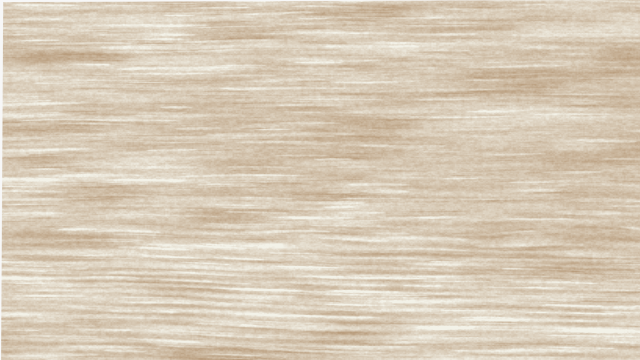
A WebGL 2 fragment shader for this texture:

```glsl
#version 300 es
precision highp float;
// Pale limed wood with horizontal grain: stretched noise gives the tonal bands,
// tapered strokes in jittered cells give the cream and brown fibres, and
// closer ribs fill the lower third. A thin white margin shows at left and top.
uniform vec2 u_resolution;
out vec4 fragColor;

float hash(vec2 p) {
  vec3 q = fract(p.xyx * vec3(0.1031, 0.1030, 0.0973));
  q += dot(q, q.yzx + 33.33);
  return fract((q.x + q.y) * q.z);
}

float noise(vec2 p) {
  vec2 i = floor(p), f = fract(p);
  f = f * f * (3.0 - 2.0 * f);
  float low = mix(hash(i), hash(i + vec2(1, 0)), f.x);
  float high = mix(hash(i + vec2(0, 1)), hash(i + vec2(1, 1)), f.x);
  return mix(low, high, f.y);
}

// Noise centred on zero, shifted to an independent region by its seed.
float grain(vec2 p, vec2 scale, float seed) {
  return noise(p * scale + seed * vec2(17.3, 41.7)) - 0.5;
}

// One tapered horizontal stroke per cell; only some of the cells are filled.
float strokes(vec2 p, float rows, float cellLength, float fill, float seed) {
  float row = floor(p.y * rows) + 50.0;
  float along = p.x / cellLength + 9.0 * hash(vec2(row, seed));
  vec2 id = vec2(floor(along) + 20.0 * seed, row);
  float halfLength = mix(0.15, 0.48, hash(id + 3.7));
  float centre = mix(0.3, 0.7, hash(id + 8.1));
  float taper = 1.0 - pow(abs(fract(along) - 0.5) / halfLength, 2.0);
  float halfWidth = mix(0.09, 0.2, hash(id + 5.3)) * sqrt(max(taper, 0.0));
  float soft = 0.06 + 0.5 * rows / u_resolution.y;
  float d = abs(fract(p.y * rows) - centre) - halfWidth;
  float visible = step(hash(id + 1.9), fill) * smoothstep(0.0, 0.4, taper);
  return visible * (1.0 - smoothstep(-soft, soft, d));
}

void main() {
  vec2 p = gl_FragCoord.xy / u_resolution.y;
  float lower = 1.0 - smoothstep(0.31, 0.39, p.y + 0.05 * grain(p, vec2(3, 9), 1.0));

  // Gentle bends of the grain, with a slope in the lower third.
  vec2 q = p;
  q.y += 0.022 * grain(p, vec2(1.4, 2.5), 2.0) + 0.005 * grain(p, vec2(6, 12), 3.0);
  q.y += 0.012 * p.x * lower;

  // Broad bands, medium streaks and fine fibres.
  float tone = 0.42;
  tone += 0.42 * grain(q, vec2(1.1, 9), 4.0);
  tone += 0.40 * grain(q, vec2(3.2, 24), 5.0);
  tone += 0.50 * grain(q, vec2(4.5, 62), 6.0);
  tone += 0.50 * grain(q, vec2(8, 125), 7.0);
  tone -= 0.45 * smoothstep(0.1, 0.4, grain(q, vec2(2.6, 16), 8.0));

  // Near-regular ribs of cream and brown.
  float phase = q.y * 40.0 + 1.6 * grain(q, vec2(1.2, 14), 9.0);
  float rib = sin(6.2832 * phase) * (0.6 + 0.8 * grain(q, vec2(2.5, 30), 10.0));
  tone += lower * (0.08 + 0.34 * rib);

  // Cream and brown strokes, calmer towards the upper right.
  float calm = smoothstep(0.9, 1.7, p.x) * smoothstep(0.45, 0.8, p.y);
  float cream = 0.0, brown = 0.0;
  for (int i = 0; i < 3; i++) {
    float k = float(i);
    cream = max(cream, strokes(q, 33.0 + 13.0 * k, 0.55 - 0.13 * k, 0.36, 2.0 + k));
    brown = max(brown, strokes(q, 51.0 + 17.0 * k, 0.42 - 0.10 * k, 0.30, 7.0 + k));
  }
  float wear = 0.75 + 0.7 * grain(q, vec2(14, 90), 11.0);
  tone += (0.62 * cream - 0.36 * brown) * wear * (1.0 - 0.45 * calm);

  // Fine tooth of the surface.
  tone += 0.34 * grain(p, vec2(85, 210), 12.0) + 0.26 * grain(p, vec2(230, 270), 13.0);

  tone = clamp(tone, -0.5, 1.25);
  vec3 color = mix(vec3(0.79, 0.71, 0.61), vec3(0.92, 0.90, 0.85), tone);

  // White margin, narrowing downwards and to the right.
  float px = 1.0 / u_resolution.y;
  float left = mix(0.003, 0.009, p.y) - p.x;
  float top = p.y - 1.0 + 0.006 * (1.0 - p.x * 0.6);
  float margin = smoothstep(-0.7 * px, 0.7 * px, max(left, top));
  fragColor = vec4(mix(color, vec3(0.97), margin), 1.0);
}
```
